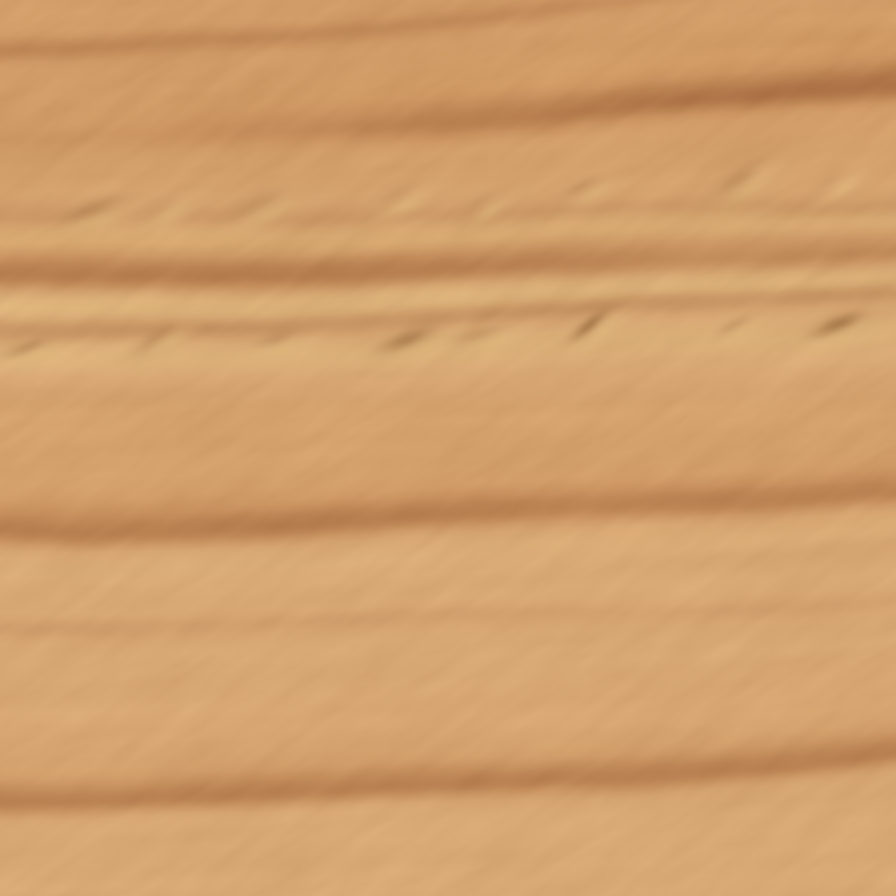
Give the GLSL for this texture, as a WebGL 1 fragment shader.

```glsl
precision highp float;
// Pale softwood: gently rising growth rings, diagonal fibres and a band of small torn flecks.

uniform vec2 u_resolution;

// Colours
const vec3 WOOD = vec3(0.845, 0.658, 0.455);
const vec3 PALE = vec3(0.875, 0.715, 0.485);
const vec3 AMBER = vec3(0.79, 0.555, 0.34);
const vec3 RING_DARK = vec3(0.655, 0.425, 0.26);
const vec3 FLECK_DARK = vec3(0.63, 0.45, 0.27);

// Strong rings: depth below the top at the left edge, rise to the right, strength at each side
const vec4 RING_DEPTH = vec4(0.155, 0.309, 0.593, 0.892);
const vec4 RING_RISE = vec4(0.062, 0.030, 0.050, 0.050);
const vec4 RING_LEFT = vec4(0.12, 0.85, 0.80, 0.72);
const vec4 RING_RIGHT = vec4(0.95, 0.50, 0.62, 0.72);

// Faint rings and pale bands
const vec4 FAINT_DEPTH = vec4(0.058, 0.370, 0.700, 0.245);
const vec4 FAINT_RISE = vec4(0.110, 0.048, 0.030, 0.015);
const vec4 FAINT_STRENGTH = vec4(0.42, 0.40, 0.16, 0.22);
const vec4 PALE_DEPTH = vec4(0.272, 0.345, 0.400, 0.635);
const vec4 PALE_RISE = vec4(0.030, 0.035, 0.030, 0.050);
const vec4 PALE_STRENGTH = vec4(0.75, 0.75, 0.50, 0.25);

// Ring profile: soft on the upper side, abrupt on the lower
const float CORE_ABOVE = 0.021;
const float CORE_BELOW = 0.015;
const float GLOW_ABOVE = 0.040;
const float FAINT_WIDTH = 0.012;
const float PALE_WIDTH = 0.017;

// Flecks and fibres
const float FLECK_COUNT = 8.0;
const float FLECK_DEPTH = 0.392;
const float FLECK_ROW_GAP = 0.155;
const vec2 FLECK_SIZE = vec2(0.027, 0.008);
const float FIBRE_ANGLE = 0.62;
const float FIBRE_CONTRAST = 0.017;
const float STREAK_CONTRAST = 0.014;

float hash(float n) {
  return fract(sin(n * 91.7 + 4.3) * 437.58);
}

vec2 rotate(vec2 p, float angle) {
  float c = cos(angle), s = sin(angle);
  return vec2(c * p.x + s * p.y, c * p.y - s * p.x);
}

// Layered, turned sines, roughly -1 to 1
float layeredSines(vec2 p) {
  float sum = 0.0, amplitude = 0.5;
  for (int i = 0; i < 5; i++) {
    sum += amplitude * sin(p.x + 1.7 * sin(p.y)) * cos(p.y + 1.3 * sin(0.7 * p.x));
    p = mat2(1.3, 0.8, -0.8, 1.3) * p + 3.1;
    amplitude *= 0.68;
  }
  return sum;
}

vec4 bell(vec4 d, vec4 width) {
  vec4 t = d / width;
  return exp(-t * t);
}

float ellipse(vec2 p, vec2 size) {
  p /= size;
  return exp(-dot(p, p));
}

void main() {
  vec2 uv = gl_FragCoord.xy / u_resolution;
  float x = uv.x;
  float depth = 1.0 - uv.y;
  float climb = pow(x, 1.6);
  float wobble = 0.003 * sin(9.0 * x + 5.0 * depth) + 0.0025 * layeredSines(vec2(14.0 * x, 22.0 * depth));
  float grainDepth = depth + wobble;

  // Broad tone: the top is warmer, the middle slightly so
  float warmth = 0.42 * (1.0 - smoothstep(0.12, 0.30, depth));
  warmth += 0.24 * smoothstep(0.40, 0.46, depth) * (1.0 - smoothstep(0.54, 0.64, depth));
  vec3 color = mix(WOOD, AMBER, warmth);

  // Pale bands
  vec4 paleGap = grainDepth + PALE_RISE * climb - PALE_DEPTH;
  float pale = dot(bell(paleGap, vec4(PALE_WIDTH)), PALE_STRENGTH);
  color = mix(color, PALE, min(pale, 0.9));

  // Growth rings
  vec4 gap = grainDepth + RING_RISE * climb - RING_DEPTH;
  vec4 below = step(0.0, gap);
  vec4 strength = mix(RING_LEFT, RING_RIGHT, smoothstep(0.0, 0.9, x));
  vec4 glow = mix(exp(min(gap, 0.0) / GLOW_ABOVE), bell(gap, vec4(CORE_BELOW)), below);
  vec4 core = bell(gap, mix(vec4(CORE_ABOVE), vec4(CORE_BELOW), below));
  vec4 faintGap = grainDepth + FAINT_RISE * climb - FAINT_DEPTH;
  float faint = dot(bell(faintGap, vec4(FAINT_WIDTH)), FAINT_STRENGTH);
  float patchy = 0.9 + 0.2 * layeredSines(vec2(7.0 * x, 9.0 * depth));
  color = mix(color, AMBER, min(0.75 * dot(glow, strength), 0.9));
  color = mix(color, RING_DARK, clamp((dot(core, strength) * 0.85 + faint) * patchy, 0.0, 0.9));

  // Two rows of slanted flecks, each with a pale lip under it
  for (int row = 0; row < 2; row++) {
    for (int i = 0; i < 8; i++) {
      float id = float(i) + 17.0 * float(row);
      float cx = (float(i) + 0.15 + 0.7 * hash(id)) / FLECK_COUNT;
      float cy = FLECK_DEPTH - FLECK_ROW_GAP * float(row) - 0.032 * cx + 0.016 * (hash(id + 40.0) - 0.5);
      vec2 p = rotate(vec2(x - cx, cy - depth - wobble), 0.3 + 0.45 * hash(id + 60.0));
      vec2 size = FLECK_SIZE * (0.65 + 0.6 * hash(id + 80.0));
      float weight = (0.2 + 0.55 * hash(id + 100.0)) * (1.0 - 0.45 * float(row));
      color = mix(color, PALE, 0.6 * ellipse(p + vec2(-0.008, 0.015), size * 1.3));
      color = mix(color, FLECK_DARK, weight * ellipse(p, size));
    }
  }

  // Diagonal fibres and lengthwise streaks
  float fibre = layeredSines(rotate(uv, FIBRE_ANGLE) * vec2(17.0, 75.0));
  float streak = layeredSines(vec2(4.0 * x, 48.0 * (depth + 0.045 * climb)));
  color += (FIBRE_CONTRAST * fibre + STREAK_CONTRAST * streak) * vec3(1.0, 1.05, 0.95);
  gl_FragColor = vec4(clamp(color, 0.0, 1.0), 1.0);
}
```
